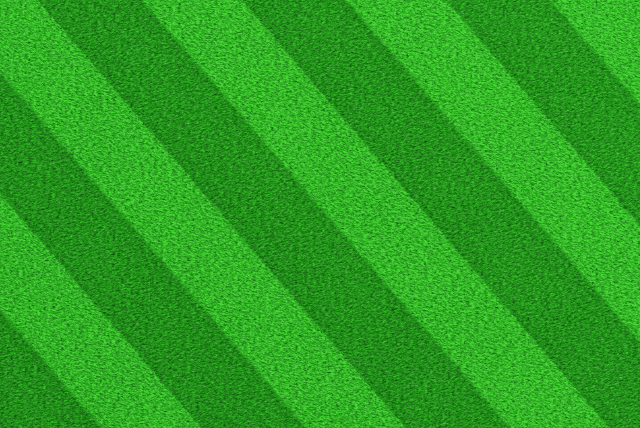
Reproduce this texture procedurally as a Shadertoy shader.

```glsl
// Mown lawn: diagonal light and dark green stripes covered in short grass blades.

vec2 hashGradient(vec2 cell) {
    vec3 p = fract(cell.xyx * vec3(0.1031, 0.1030, 0.0973));
    p += dot(p, p.yzx + 33.33);
    float angle = 6.2832 * fract((p.x + p.y) * p.z);
    return vec2(cos(angle), sin(angle));
}

float gradientNoise(vec2 p) {
    vec2 cell = floor(p), f = fract(p);
    vec2 u = f * f * f * (f * (f * 6.0 - 15.0) + 10.0);
    float a = dot(hashGradient(cell), f);
    float b = dot(hashGradient(cell + vec2(1, 0)), f - vec2(1, 0));
    float c = dot(hashGradient(cell + vec2(0, 1)), f - vec2(0, 1));
    float d = dot(hashGradient(cell + vec2(1, 1)), f - vec2(1, 1));
    return mix(mix(a, b, u.x), mix(c, d, u.x), u.y);
}

// Layers of flattened noise, sheared so that the blades lean sideways
float grassBlades(vec2 p, float lean) {
    p.y += lean * p.x;
    float sum = 0.0, weight = 1.0;
    vec2 scale = vec2(92.0, 185.0);
    for (int i = 0; i < 3; i++) {
        sum += weight * gradientNoise(p * scale + 37.7 * float(i));
        scale *= 1.55;
        weight *= 0.95;
    }
    return sum;
}

void mainImage(out vec4 fragColor, in vec2 fragCoord) {
    vec2 p = fragCoord / iResolution.y;

    // Signed distance to the stripe edge, positive inside the dark stripes
    float ragged = 0.006 * gradientNoise(p * vec2(110.0, 160.0));
    float across = (p.x - 0.86 * (1.0 - p.y) - 0.088 + ragged) / 0.477;
    float fromCentre = fract(across + 0.245) - 0.5;
    float edge = (0.255 - abs(fromCentre)) * 0.362;

    // The right border of each dark stripe is softer than the left
    float soft = max(fromCentre > 0.0 ? 0.006 : 0.003, 0.8 / iResolution.y);
    float dark = smoothstep(-soft, soft, edge);

    // Blades lean opposite ways in neighbouring stripes
    float blades = mix(grassBlades(p, 0.25), grassBlades(p + 5.0, -0.25), dark);
    float patches = gradientNoise(p * 7.0) + 0.9 * gradientNoise(p * vec2(24.0, 32.0));

    // Brightness: stripe tone, shaded borders, grain and a rise to the upper right
    float tone = mix(0.80, 0.41, dark);
    tone -= 0.10 * dark * exp(-max(edge, 0.0) / 0.016);
    tone += mix(0.60, 0.52, dark) * blades + 0.06 * patches;
    tone += 0.09 * (dot(p, vec2(0.5, 0.6)) - 0.68);

    // Sparse gaps of shadow between the blades
    float gap = smoothstep(0.25, 0.50, gradientNoise(p * vec2(120.0, 210.0) + 71.3));
    tone -= mix(0.40, 0.25, dark) * gap;

    // Green ramp, richer in its middle tones
    tone = clamp(tone, -0.5, 1.2);
    vec3 grass = mix(vec3(0.09, 0.42, 0.07), vec3(0.25, 0.78, 0.19), tone);
    grass -= vec3(0.07, 0.0, 0.05) * max(tone * (1.0 - tone), 0.0);
    fragColor = vec4(grass, 1.0);
}
```
